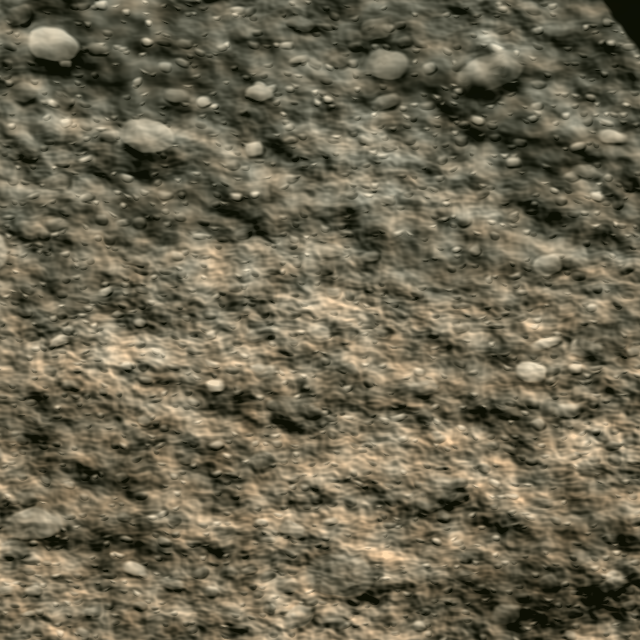
This texture is drawn by a Shadertoy shader. Its source:

```glsl
// A weathered face of gravelly earth: blotchy soil lit from above, with pebbles.
// Soil is a sum of gradient noise slopes and clumps; pebbles are jittered, shaded
// ellipses in four sizes. A tone and a warmth value drive the final colour.

#define DARK_EARTH vec3(0.17, 0.17, 0.12)
#define PALE_STONE vec3(0.84, 0.79, 0.69)
#define COOL_TINT vec3(0.96, 1.00, 1.02)
#define WARM_TINT vec3(1.06, 0.98, 0.90)
#define SOIL_SCALE vec2(8.0, 13.0)
#define RELIEF 0.66
#define CLUMPS 0.20
#define PATCHES 0.24
#define MEAN_TONE 0.39
#define PEBBLE_SHADE 0.50
#define SHADOW_DEPTH 0.36
#define EDGE_SOFTNESS 0.0028

// Integer hash: three values from 0 to 1 for a cell and a seed
vec3 hash3(vec2 cell, int seed) {
    uvec3 v = uvec3(ivec3(ivec2(cell), seed) + 4096);
    v = v * 1664525u + 1013904223u;
    v.x += v.y * v.z; v.y += v.z * v.x; v.z += v.x * v.y;
    v ^= v >> 16u;
    v.x += v.y * v.z; v.y += v.z * v.x; v.z += v.x * v.y;
    return vec3(v >> 8u) / exp2(24.0);
}

float cornerSlope(vec2 cell, vec2 offset, int seed) {
    float angle = 6.2832 * hash3(cell, seed).x;
    return dot(vec2(cos(angle), sin(angle)), offset);
}

float gradientNoise(vec2 p, int seed) {
    vec2 i = floor(p), f = p - i;
    vec2 u = f * f * f * (f * (f * 6.0 - 15.0) + 10.0);
    vec2 e = vec2(1.0, 0.0);
    float low = mix(cornerSlope(i, f, seed), cornerSlope(i + e.xy, f - e.xy, seed), u.x);
    float high = mix(cornerSlope(i + e.yx, f - e.yx, seed), cornerSlope(i + e.xx, f - e.xx, seed), u.x);
    return 1.4 * mix(low, high, u.y);
}

mat2 rotation(float angle) {
    return mat2(cos(angle), -sin(angle), sin(angle), cos(angle));
}

// Slopes facing up are bright and undersides dark; clumps add plain blotches
float soilTone(vec2 p, float grit) {
    float tone = 0.0;
    vec2 scale = SOIL_SCALE;
    for (int i = 0; i < 5; i++) {
        vec2 q = rotation(0.22 * sin(2.4 * float(i))) * p * scale + 7.3 * float(i);
        float here = gradientNoise(q, i);
        float slope = here - gradientNoise(q + vec2(0.28, 0.42), i);
        float weight = i < 3 ? 0.34 : 0.27 * grit;
        tone += weight * (RELIEF * slope + CLUMPS * here * (i < 3 ? 1.6 : 1.0));
        scale *= 1.8;
    }
    return tone;
}

// Lays one size of pebble and its shadow over surface = (tone, warmth)
void addPebbles(inout vec2 surface, vec2 p, float cells, float density, float grain, int seed) {
    vec2 home = floor(p * cells);
    for (int y = 1; y >= -1; y--)
    for (int x = -1; x <= 1; x++) {
        vec2 cell = home + vec2(x, y);
        vec3 place = hash3(cell, seed), look = hash3(cell, seed + 1);
        if (place.z > density) continue;

        vec2 center = (cell + 0.2 + 0.6 * place.xy) / cells;
        vec2 radius = vec2(1.0, mix(0.38, 0.72, look.y)) * mix(0.2, 0.38, look.x) / cells;
        vec2 q = rotation(0.7 * (fract(look.x * 17.0) - 0.5)) * (p - center) / radius;
        float power = mix(1.7, 3.2, fract(look.y * 13.0));
        float size = pow(dot(pow(abs(q) + 0.001, vec2(power)), vec2(1.0)), 1.0 / power);
        float body = smoothstep(EDGE_SOFTNESS, -EDGE_SOFTNESS, (size - 1.0) * radius.y);

        float shadow = smoothstep(1.3, 0.65, length(q + vec2(-0.15, 0.6)));
        surface.x -= SHADOW_DEPTH * shadow * (1.0 - body);

        // Bright cap, dark underside, some stones half buried
        float stone = mix(0.12, 0.72, look.z * look.z);
        float cap = smoothstep(-0.9, 0.75, q.y - 0.25 * q.x * q.x);
        float lit = stone + PEBBLE_SHADE * (cap - 0.2) + 0.7 * grain;
        float cover = body * mix(0.65, 1.0, look.z);
        surface = mix(surface, vec2(lit, mix(surface.y, 0.3, 0.6)), cover);
    }
}

void mainImage(out vec4 fragColor, in vec2 fragCoord) {
    vec2 p = fragCoord / iResolution.y;

    // Slightly uneven ground
    vec2 bend = vec2(gradientNoise(p * 7.0, 20), gradientNoise(p * 8.0, 21));
    vec2 ripple = vec2(gradientNoise(p * 42.0, 22), gradientNoise(p * 45.0, 23));
    vec2 ground = p + 0.006 * bend + 0.0025 * ripple;

    // Soil: smoother and greyer above, grittier and browner below
    float depth = smoothstep(0.95, 0.25, p.y + 0.12 * bend.x);
    float patches = gradientNoise(p * vec2(3.0, 5.0), 24) + 0.5 * gradientNoise(ground * vec2(6.0, 11.0), 26);
    float grain = soilTone(ground, mix(0.6, 1.2, depth) + 0.5 * patches);
    float tone = MEAN_TONE + mix(-0.09, 0.05, depth) + PATCHES * patches + grain;
    float stain = gradientNoise(ground * vec2(22.0, 34.0), 25);
    float warmth = mix(0.1, 0.75, depth) + 0.5 * stain + 0.3 * grain;
    vec2 surface = vec2(tone, warmth);

    // Pebbles from grit to cobbles
    addPebbles(surface, ground, 64.0, 0.30, grain, 30);
    addPebbles(surface, ground, 34.0, 0.30, grain, 40);
    addPebbles(surface, ground, 16.0, 0.24, grain, 50);
    addPebbles(surface, ground, 7.0, 0.22, grain, 60);

    // Shaded hollow at the foot and dark gap in the upper corner
    float hollow = smoothstep(1.3, 0.4, length((ground - vec2(0.86, 0.06)) / vec2(0.19, 0.06)));
    float gap = smoothstep(-0.006, 0.006, ground.x + 0.75 * ground.y - 1.69);
    surface.x = mix(surface.x - 0.3 * hollow, -0.22, gap);

    vec3 color = mix(DARK_EARTH, PALE_STONE, clamp(surface.x, -0.18, 1.15));
    color *= mix(COOL_TINT, WARM_TINT, clamp(surface.y, 0.0, 1.2));
    fragColor = vec4(clamp(color, 0.0, 1.0), 1.0);
}
```
